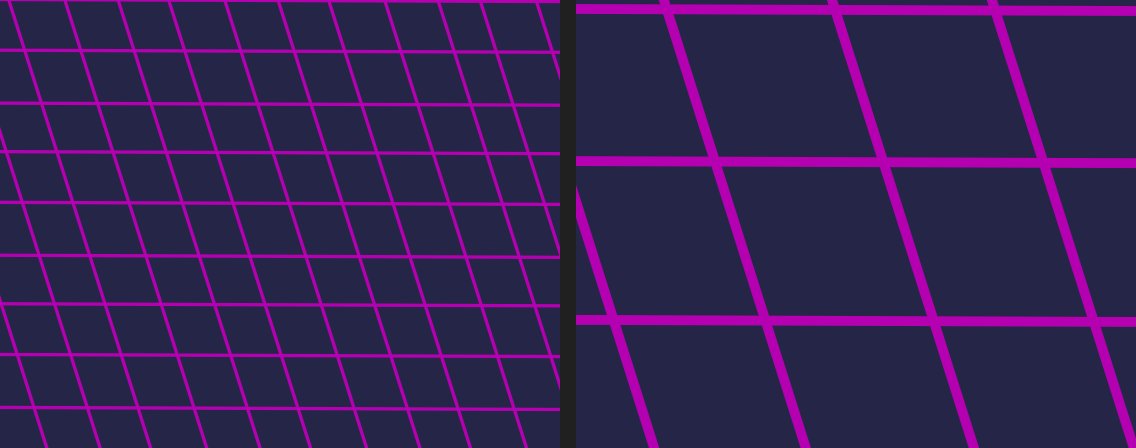
Left: the whole. Right: its middle third, enlarged.
Write a Shadertoy shader that draws this pattern.

```glsl
// Slanted magenta wire grid on dark indigo: nearly level rows crossed by
// leaning columns. Each line is an exact distance to a straight stroke, with
// a three-beat offset that makes the spacing slightly uneven.

const float TAU = 6.2831853;

// Uneven spacing: every third line is pushed away from its neighbours.
float beat(float index) {
    return cos(TAU * (index - 2.0) / 3.0);
}

// Height of a row at the left edge, measured down from the top.
float rowOffset(float index) {
    return 0.0005 + 0.1132 * index + 0.0033 * beat(index);
}

// Position of a column along the top edge; the gap before the last two is narrow.
float columnOffset(float index) {
    return -0.2143 + 0.11897 * index - 0.0041 * beat(index)
         - 0.0189 * step(10.5, index);
}

void mainImage(out vec4 fragColor, in vec2 fragCoord) {
    // Canvas-height units, origin at the top left, y downward
    vec2 p = vec2(fragCoord.x, iResolution.y - fragCoord.y) / iResolution.y;

    // Rows sink slightly to the right, columns lean to the right going down
    float rowCoord = p.y - 0.0037 * p.x;
    float columnCoord = p.x - 0.3168 * p.y;
    float columnScale = inversesqrt(1.0 + 0.3168 * 0.3168);

    // Distance to the nearest line centre
    float dist = 1.0;
    for (int i = 0; i < 9; i++) {
        dist = min(dist, abs(rowCoord - rowOffset(float(i))));
    }
    for (int i = 0; i < 13; i++) {
        dist = min(dist, abs(columnCoord - columnOffset(float(i))) * columnScale);
    }

    // Stroke with an edge smoothed over about one pixel
    float stroke = clamp(0.5 - (dist - 0.00366) * iResolution.y, 0.0, 1.0);
    vec3 color = mix(vec3(0.147, 0.147, 0.278), vec3(0.71, 0.0, 0.70), stroke);
    fragColor = vec4(color, 1.0);
}
```
